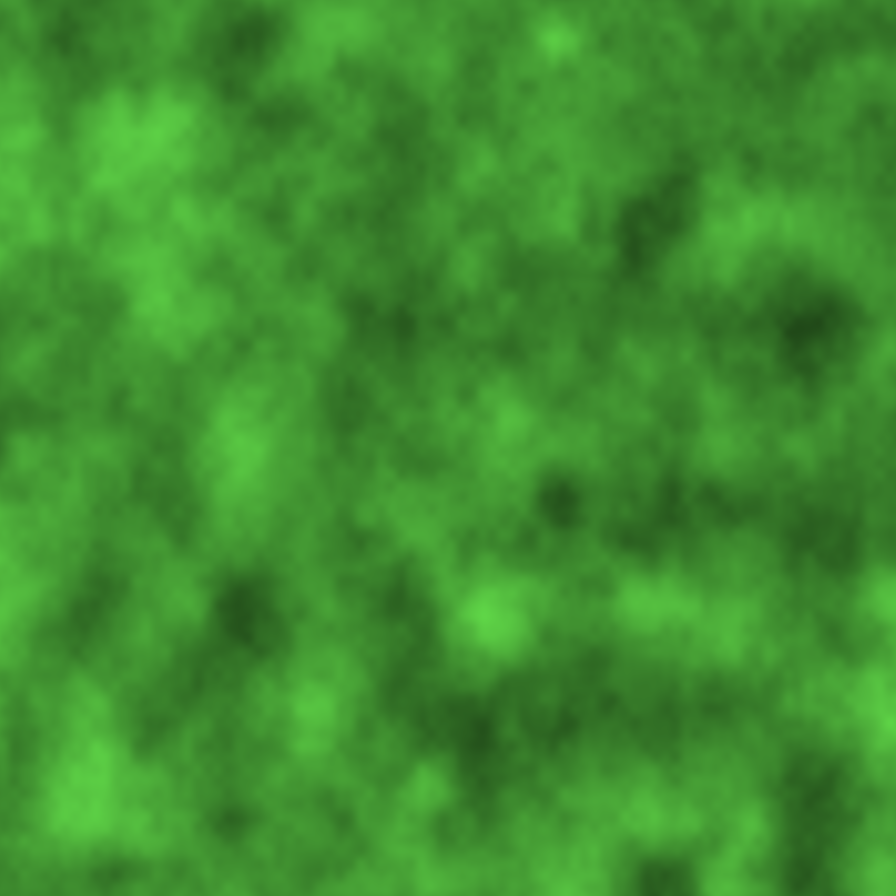
This texture is drawn by a WebGL 2 fragment shader. Its source:

```glsl
#version 300 es
precision highp float;

// Soft mottled green, like blurred grass or moss: four octaves of
// smooth value noise give one brightness, which scales a single green.

uniform vec2 u_resolution;
out vec4 outColor;

// Integer hash of a lattice point, returned in 0..1
float latticeHash(ivec2 cell, int seed) {
    uint h = uint(cell.x) * 0x9E3779B1u ^ uint(cell.y) * 0x85EBCA77u ^ uint(seed) * 0xC2B2AE3Du;
    h = (h ^ (h >> 15)) * 0x2C1B3C6Du;
    h = (h ^ (h >> 12)) * 0x297A2D39u;
    h ^= h >> 15;
    return float(h >> 8) / 16777215.0;
}

// Value noise with a smooth blend between the four cell corners
float valueNoise(vec2 p, int seed) {
    ivec2 cell = ivec2(floor(p));
    vec2 f = fract(p);
    vec2 blend = f * f * (3.0 - 2.0 * f);
    float bottom = mix(latticeHash(cell, seed), latticeHash(cell + ivec2(1, 0), seed), blend.x);
    float top = mix(latticeHash(cell + ivec2(0, 1), seed), latticeHash(cell + ivec2(1, 1), seed), blend.x);
    return mix(bottom, top, blend.y);
}

// Each octave halves both the size and the strength of its patches
float layeredNoise(vec2 p) {
    float sum = 0.0, total = 0.0, amplitude = 0.5;
    for (int octave = 0; octave < 4; octave++) {
        sum += amplitude * valueNoise(p, octave + 3);
        total += amplitude;
        amplitude *= 0.5;
        p = p * 2.0 + vec2(0.37, 0.61);
    }
    return sum / total;
}

void main() {
    vec2 uv = gl_FragCoord.xy / u_resolution.y;

    // Broad patches, slightly taller than wide
    float brightness = 0.22 + 0.68 * layeredNoise(uv * vec2(11.0, 9.5));

    vec3 green = vec3(0.444, 1.0, 0.333);
    outColor = vec4(green * brightness, 1.0);
}
```
